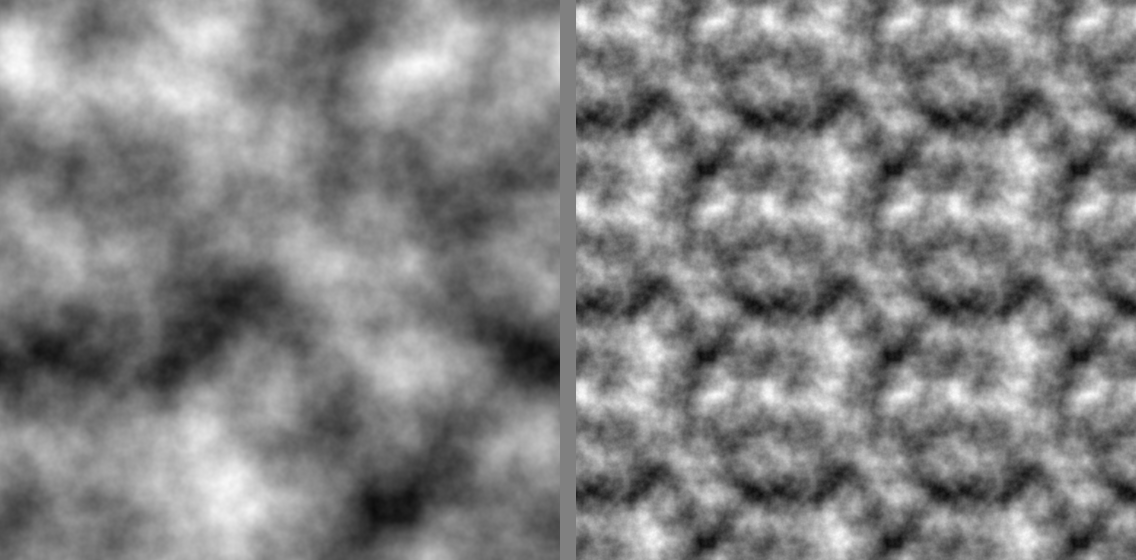
Left, the tile; right, the same tile 3 across and 3 down.
Reproduce this texture procedurally as a WebGL 2 fragment shader.

```glsl
#version 300 es
precision highp float;
// Soft grey clouds: seamless fractal gradient noise.

uniform vec2 u_resolution;
out vec4 fragColor;

const float TAU = 6.2831853;
const int BASE_CELLS = 4;      // lattice cells across the tile, first octave
const int OCTAVES = 6;
const float GAIN = 0.5;        // amplitude ratio between octaves
const float MEAN_GREY = 0.515;
const float CONTRAST = 0.62;

// Integer hash of a lattice point and a seed, mapped to 0..1
float hash(ivec2 cell, int seed) {
    uint h = uint(cell.x) * 374761393u + uint(cell.y) * 668265263u + uint(seed) * 2246822519u;
    h = (h ^ (h >> 15)) * 2654435769u;
    h = (h ^ (h >> 13)) * 3266489917u;
    h ^= h >> 16;
    return float(h >> 8) / 16777216.0;
}

// Unit gradient at a lattice point, wrapped to the period
vec2 gradient(ivec2 cell, int period, int seed) {
    ivec2 wrapped = (cell % period + period) % period;
    float angle = TAU * hash(wrapped, seed);
    return vec2(cos(angle), sin(angle));
}

// Contribution of one cell corner
float corner(ivec2 cell, vec2 f, ivec2 offset, int period, int seed) {
    return dot(gradient(cell + offset, period, seed), f - vec2(offset));
}

// Periodic gradient noise with quintic interpolation
float gradientNoise(vec2 p, int period, int seed) {
    ivec2 cell = ivec2(floor(p));
    vec2 f = fract(p);
    vec2 w = f * f * f * (f * (f * 6.0 - 15.0) + 10.0);
    float bottom = mix(corner(cell, f, ivec2(0, 0), period, seed),
                       corner(cell, f, ivec2(1, 0), period, seed), w.x);
    float top = mix(corner(cell, f, ivec2(0, 1), period, seed),
                    corner(cell, f, ivec2(1, 1), period, seed), w.x);
    return mix(bottom, top, w.y);
}

// Sum of octaves; each is shifted so the lattices do not line up
float fractalNoise(vec2 uv, int cells, int octaves, float gain) {
    float sum = 0.0;
    float amplitude = 1.0;
    for (int i = 0; i < octaves; i++) {
        vec2 shift = vec2(0.37, 0.71) * float(i);
        sum += amplitude * gradientNoise(uv * float(cells) + shift, cells, i + 1);
        cells *= 2;
        amplitude *= gain;
    }
    return sum;
}

void main() {
    vec2 uv = gl_FragCoord.xy / u_resolution;
    float clouds = fractalNoise(uv, BASE_CELLS, OCTAVES, GAIN);
    float grey = clamp(MEAN_GREY + CONTRAST * clouds, 0.0, 1.0);
    fragColor = vec4(vec3(grey), 1.0);
}
```
